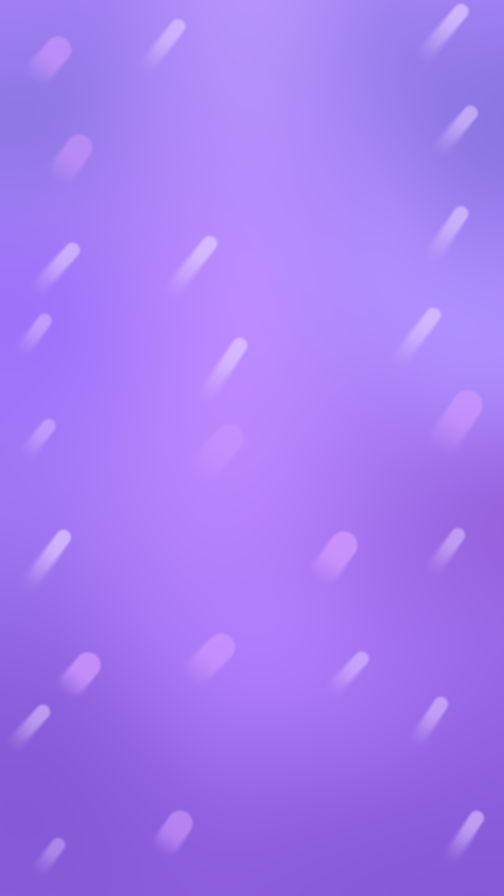
A Shadertoy shader for this background:

```glsl
const vec3 FLOOR_VIOLET = vec3(0.55, 0.37, 0.87);
const vec3 SKY_LILAC    = vec3(0.66, 0.51, 0.98);
const vec3 PALE_LILAC   = vec3(0.74, 0.60, 1.00);
const vec3 ORCHID       = vec3(0.75, 0.54, 1.00);
const vec3 BRIGHT_VIOLET = vec3(0.69, 0.49, 1.00);
const vec3 LEFT_VIOLET  = vec3(0.61, 0.44, 0.98);
const vec3 PERIWINKLE   = vec3(0.69, 0.57, 1.00);
const vec3 DUSK_BLUE    = vec3(0.53, 0.46, 0.88);
const vec3 PLUM         = vec3(0.59, 0.38, 0.87);
const vec3 DEEP_VIOLET  = vec3(0.51, 0.34, 0.83);
const vec3 STREAK_PINK  = vec3(0.82, 0.60, 1.00);
const vec3 STREAK_WHITE = vec3(0.85, 0.75, 1.00);

const int COLUMNS = 4;
const int ROWS = 9;
const float WARP = 0.10;          // cloudiness of the backdrop
const float WIDE_SHARE = 0.37;    // share of broad, pinkish streaks
const float INNER_SHARE = 0.62;   // streaks kept in the middle columns
const float HEAD_SOFTNESS = 0.0025;
const float TAIL_SOFTNESS = 0.0075;

float hash(vec2 p) {
    return fract(sin(dot(p, vec2(127.1, 311.7))) * 43758.5453);
}

float noise(vec2 p) {
    vec2 i = floor(p), f = fract(p);
    f = f * f * f * (f * (f * 6.0 - 15.0) + 10.0);
    return mix(mix(hash(i), hash(i + vec2(1, 0)), f.x),
               mix(hash(i + vec2(0, 1)), hash(i + vec2(1, 1)), f.x), f.y);
}

float glow(vec2 p, vec2 centre, vec2 radius) {
    vec2 d = (p - centre) / radius;
    return exp(-dot(d, d));
}

vec3 backdrop(vec2 uv) {
    vec2 q = uv + WARP * (vec2(noise(uv * 3.0), noise(uv * 3.0 + 17.0)) - 0.5);
    vec3 col = mix(FLOOR_VIOLET, SKY_LILAC, smoothstep(0.08, 0.70, q.y));

    // Bright centre, leaning right towards the bottom
    vec2 lean = vec2(q.x + 0.35 * (q.y - 0.5), q.y);
    col = mix(col, BRIGHT_VIOLET, 0.90 * glow(lean, vec2(0.48, 0.32), vec2(0.32, 0.17)));
    col = mix(col, ORCHID, 0.95 * glow(lean, vec2(0.48, 0.62), vec2(0.34, 0.25)));
    col = mix(col, PALE_LILAC, 0.90 * glow(q, vec2(0.54, 0.97), vec2(0.25, 0.22)));

    // Cooler and darker sides
    col = mix(col, LEFT_VIOLET, 0.85 * glow(q, vec2(0.0, 0.63), vec2(0.28, 0.14)));
    col = mix(col, PERIWINKLE, 0.90 * glow(q, vec2(0.92, 0.67), vec2(0.30, 0.12)));
    col = mix(col, DUSK_BLUE, 0.75 * glow(q, vec2(0.0, 0.89), vec2(0.32, 0.14)));
    col = mix(col, DUSK_BLUE, 0.95 * glow(q, vec2(1.04, 0.90), vec2(0.34, 0.12)));
    col = mix(col, PLUM, 0.90 * glow(q, vec2(1.03, 0.40), vec2(0.30, 0.13)));

    // Deep lower corners
    col = mix(col, DEEP_VIOLET, 0.65 * glow(q, vec2(0.0, 0.12), vec2(0.30, 0.20)));
    col = mix(col, DEEP_VIOLET, 0.65 * glow(q, vec2(0.90, 0.0), vec2(0.40, 0.12)));
    return col;
}

// Capsule with a crisp head that blurs and fades towards its tail
float streak(vec2 p, vec2 dir, float len, float radius) {
    float along = dot(p, dir);
    float d = length(p - dir * clamp(along, -0.5 * len, 0.5 * len)) - radius;
    float t = clamp((along + radius) / (len + radius) + 0.5, 0.0, 1.0);
    float soft = mix(TAIL_SOFTNESS, HEAD_SOFTNESS, t);
    return (1.0 - smoothstep(-soft, soft, d)) * smoothstep(0.0, 0.95, t);
}

void mainImage(out vec4 fragColor, in vec2 fragCoord) {
    vec2 p = fragCoord / iResolution.y;
    float aspect = iResolution.x / iResolution.y;
    vec3 col = backdrop(fragCoord / iResolution.xy);

    // One jittered streak per cell, thinned out in the middle
    vec2 cell = vec2(aspect / float(COLUMNS), 1.0 / float(ROWS));
    for (int r = 0; r < ROWS; r++) {
        for (int c = 0; c < COLUMNS; c++) {
            vec2 id = vec2(c, r) + 1.0;
            bool inner = c > 0 && c < COLUMNS - 1;
            if (hash(id + 3.7) > (inner ? INNER_SHARE : 0.97)) continue;

            vec2 jitter = vec2(hash(id + 11.3), hash(id + 23.9));
            vec2 centre = (vec2(c, r) + mix(vec2(0.2), vec2(0.8), jitter)) * cell;
            float size = hash(id + 31.1);
            float angle = mix(0.78, 1.0, hash(id + 47.2));
            vec2 dir = vec2(cos(angle), sin(angle));

            bool wide = hash(id + 59.6) < WIDE_SHARE;
            float radius = wide ? mix(0.014, 0.018, size) : mix(0.0075, 0.0085, size);
            float len = wide ? mix(0.025, 0.055, size) : mix(0.026, 0.070, size);
            float opacity = wide ? mix(0.35, 0.80, hash(id + 71.4))
                                 : mix(0.35, 0.85, size);
            vec3 tint = wide ? STREAK_PINK : STREAK_WHITE;
            col = mix(col, tint, opacity * streak(p - centre, dir, len, radius));
        }
    }
    fragColor = vec4(col, 1.0);
}
```
